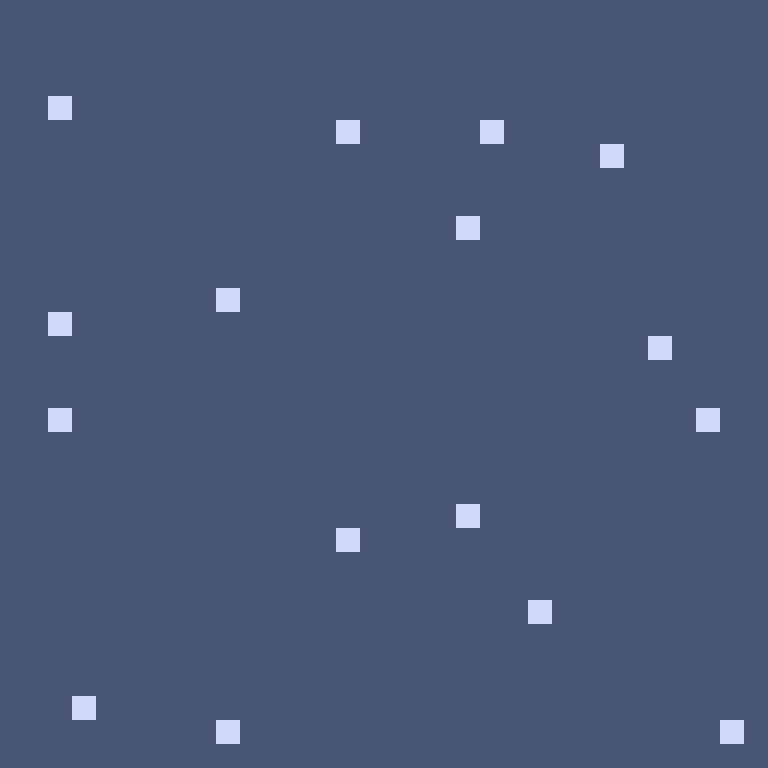
Give the GLSL for this pattern, as a Shadertoy shader.

```glsl
// Sparse pale squares scattered over a flat slate-blue ground.
// The canvas is split into 4 x 4 blocks of 8 x 8 cells; a hash picks
// one cell in each block, so the squares stay on a 32 x 32 grid.

// Two random values in 0..1 from an integer block index.
vec2 hash2(ivec2 block) {
    uvec2 v = uvec2(block + 37) * 1664525u + 1013904223u;
    v.x += v.y * 1664525u;
    v.y += v.x * 1664525u;
    v ^= v >> 16u;
    v.x += v.y * 1664525u;
    v.y += v.x * 1664525u;
    v ^= v >> 16u;
    return vec2(v & 65535u) / 65536.0;
}

// Signed distance to an axis-aligned square.
float squareDistance(vec2 p, float halfSide) {
    vec2 d = abs(p) - halfSide;
    return length(max(d, 0.0)) + min(max(d.x, d.y), 0.0);
}

void mainImage(out vec4 fragColor, in vec2 fragCoord) {
    const vec3 slate = vec3(0.282, 0.333, 0.451);
    const vec3 paleBlue = vec3(0.812, 0.855, 0.972);

    // Cell units: 32 cells span the canvas height.
    float pixelsPerCell = iResolution.y / 32.0;
    vec2 p = fragCoord / pixelsPerCell;

    // Chosen cell of this block, kept off the block border.
    vec2 block = floor(p / 8.0);
    vec2 cell = 1.0 + floor(6.0 * hash2(ivec2(block)));
    vec2 center = block * 8.0 + cell + 0.5;

    // One-pixel edge smoothing.
    float coverage = clamp(0.5 - squareDistance(p - center, 0.5) * pixelsPerCell, 0.0, 1.0);
    fragColor = vec4(mix(slate, paleBlue, coverage), 1.0);
}
```
